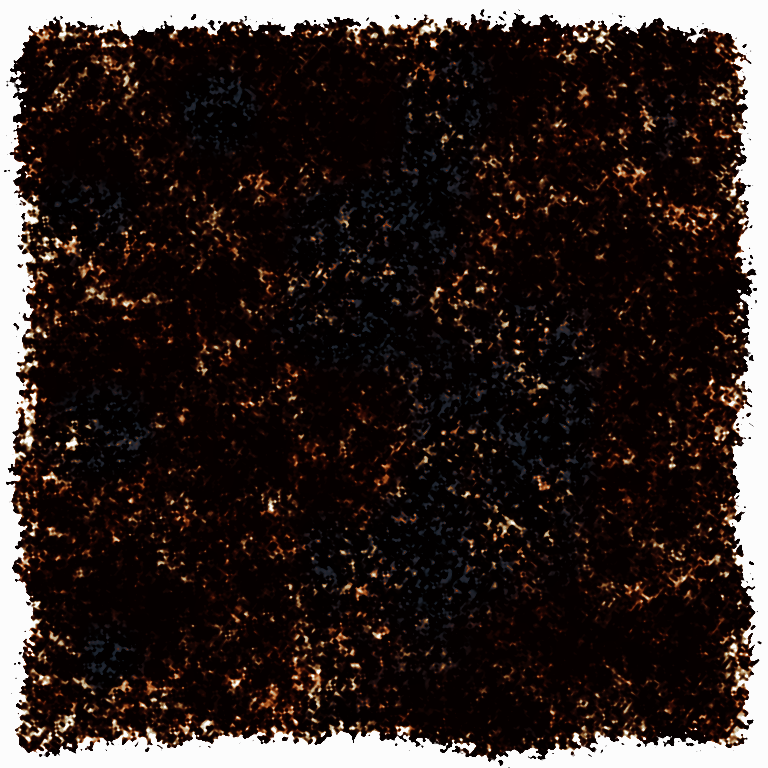
Write a Shadertoy shader that draws this texture.

```glsl
// A dark, crumbly square sheet with a ragged toasted rim on a white ground.
// Fine value noise makes the flecks, coarse noise gathers them in clusters,
// and a noise-displaced box distance tears the outline and brightens the rim.

const vec3 PAPER = vec3(0.99);
const vec3 BLACK = vec3(0.02, 0.0, 0.0);
const vec3 UMBER = vec3(0.17, 0.05, 0.03);
const vec3 BROWN = vec3(0.34, 0.16, 0.07);
const vec3 TAN   = vec3(0.58, 0.39, 0.19);
const vec3 CREAM = vec3(0.76, 0.70, 0.56);
const vec3 RUST  = vec3(1.12, 0.82, 0.60);   // tint of warm clusters
const vec3 SLATE = vec3(0.14, 0.21, 0.28);   // faint bluish flecks

const vec2  SHEET_CENTRE = vec2(0.499, 0.497);
const vec2  SHEET_HALF   = vec2(0.470, 0.465);
const float CORNER       = 0.025;
const float RIM_WIDTH    = 0.020;
const float RIM_GLOW     = 0.27;
const float CLUSTERING   = 0.62;
const float GRAIN_SCALE  = 135.0;

float hash(vec2 p) {
    return fract(sin(dot(p, vec2(127.1, 311.7))) * 43758.5453);
}

float noise(vec2 p) {
    vec2 cell = floor(p);
    vec2 f = fract(p);
    f = f * f * (3.0 - 2.0 * f);
    float low  = mix(hash(cell), hash(cell + vec2(1, 0)), f.x);
    float high = mix(hash(cell + vec2(0, 1)), hash(cell + vec2(1, 1)), f.x);
    return mix(low, high, f.y);
}

// Rotates between octaves so the noise lattices do not line up; centred on 0.
float twoOctaves(vec2 p, float ratio) {
    mat2 turn = mat2(0.8, 0.6, -0.6, 0.8);
    return 0.5 * (noise(p) + noise(turn * p * ratio + 17.3)) - 0.5;
}

float roundedBox(vec2 p, vec2 halfSize, float radius) {
    vec2 q = abs(p) - halfSize + radius;
    return length(max(q, 0.0)) + min(max(q.x, q.y), 0.0) - radius;
}

// Lightness of a crumb to colour, from black through brown to cream.
vec3 crumbColour(float light) {
    vec3 colour = mix(BLACK, UMBER, 0.45 * smoothstep(0.0, 0.2, light));
    colour = mix(colour, UMBER, smoothstep(0.18, 0.25, light));
    colour = mix(colour, BROWN, smoothstep(0.24, 0.31, light));
    colour = mix(colour, TAN, smoothstep(0.30, 0.38, light));
    colour = mix(colour, CREAM, smoothstep(0.37, 0.45, light));
    return mix(colour, PAPER, smoothstep(0.47, 0.58, light));
}

void mainImage(out vec4 fragColor, in vec2 fragCoord) {
    vec2 uv = fragCoord / iResolution.xy;
    float pixel = 1.0 / min(iResolution.x, iResolution.y);

    float grain = twoOctaves(uv * GRAIN_SCALE, 1.95);
    float cluster = twoOctaves(uv * 15.0 + 5.7, 2.8);

    // Torn outline: broad waves, small bites, then single crumbs
    float edge = roundedBox(uv - SHEET_CENTRE, SHEET_HALF, CORNER);
    edge += 0.022 * (noise(uv * 6.0 + 31.0) - 0.5);
    edge += 0.030 * twoOctaves(uv * 22.0 + 9.1, 2.6);
    edge += 0.036 * grain;

    // Flecks, denser in clusters and toward the rim
    float rim = exp(min(edge, 0.0) / RIM_WIDTH);
    float light = grain + CLUSTERING * cluster + RIM_GLOW * rim;
    vec3 colour = crumbColour(light);

    // Hue drift: rusty clusters and a few slate patches away from the rim
    float warmth = smoothstep(0.4, 0.75, noise(uv * 34.0 + 71.0));
    colour *= mix(vec3(1.0), RUST, warmth * (1.0 - smoothstep(0.40, 0.50, light)));
    float cool = smoothstep(0.60, 0.85, noise(uv * 7.0 + 43.0)) * (1.0 - rim);
    vec3 slate = SLATE * smoothstep(0.06, 0.24, grain);
    colour = mix(colour, slate, 0.65 * cool * (1.0 - smoothstep(0.26, 0.34, light)));

    float paper = smoothstep(-pixel, pixel, edge);
    fragColor = vec4(mix(colour, PAPER, paper), 1.0);
}
```
